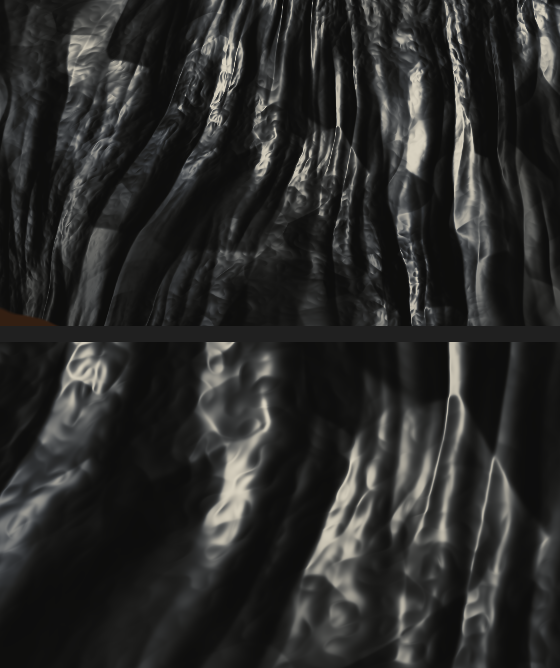
Top: the whole. Bottom: its middle third, enlarged.
This texture is drawn by a Shadertoy shader. Its source:

```glsl
// Creased black plastic film: long leaning folds and small crumpled facets.
// A height field of ridged noise gives the slope, tilted Voronoi facets bend it,
// and a wide sheen plus a narrow gloss turn the slope into light.

vec2 hash2(vec2 p) {
    vec3 a = fract(p.xyx * vec3(0.1031, 0.1030, 0.0973));
    a += dot(a, a.yzx + 33.33);
    return fract((a.xx + a.yz) * a.zy) * 2.0 - 1.0;
}

float gradientNoise(vec2 p) {
    vec2 i = floor(p), f = fract(p);
    vec2 w = f * f * f * (f * (f * 6.0 - 15.0) + 10.0);
    float a = dot(hash2(i), f);
    float b = dot(hash2(i + vec2(1, 0)), f - vec2(1, 0));
    float c = dot(hash2(i + vec2(0, 1)), f - vec2(0, 1));
    float d = dot(hash2(i + vec2(1, 1)), f - vec2(1, 1));
    return mix(mix(a, b, w.x), mix(c, d, w.x), w.y);
}

// Noise folded at zero into a slightly rounded crest.
float ridge(vec2 p, float roundness) {
    float n = gradientNoise(p);
    return -sqrt(n * n + roundness * roundness);
}

// Flat polygons, each with its own tilt, joined by soft edges.
vec2 facetTilt(vec2 p, float sharpness) {
    vec2 cell = floor(p), sum = vec2(0.0);
    float total = 1e-20;
    for (int y = -1; y <= 1; y++)
    for (int x = -1; x <= 1; x++) {
        vec2 id = cell + vec2(x, y);
        vec2 away = p - id - 0.5 - 0.45 * hash2(id);
        float weight = exp(-sharpness * dot(away, away));
        sum += weight * (hash2(id + 71.3) + 0.6 * away);
        total += weight;
    }
    return sum / total;
}

// Straightens the leaning folds: x runs across them, y along them.
vec2 foldSpace(vec2 p) {
    float lean = 0.42 * smoothstep(-0.1, 0.4, p.x) * (1.0 - smoothstep(0.45, 1.15, p.x))
               - 0.2 * smoothstep(1.2, 1.7, p.x);
    float sway = 0.07 * gradientNoise(p * 2.3 + 4.0) + 0.018 * gradientNoise(p * 7.0);
    return vec2(p.x - lean * (p.y - 0.5) + sway, p.y);
}

float filmHeight(vec2 p, float crumple) {
    vec2 q = foldSpace(p);
    float h = 0.16 * ridge(q * vec2(6.0, 0.9) + 3.7, 0.02);
    h += 0.05 * ridge(q * vec2(15.0, 1.8) + 11.2, 0.03);
    mat2 turn = mat2(0.8, 0.6, -0.6, 0.8);
    vec2 r = turn * q;
    h += 0.035 * ridge(r * vec2(9.0, 6.0), 0.02);
    h += crumple * 0.016 * ridge(turn * r * 21.0, 0.03);
    h += crumple * 0.006 * ridge(r * 43.0 + 5.0, 0.04);
    return h;
}

vec2 filmSlope(vec2 p, float crumple) {
    vec2 e = vec2(0.002, 0.0);
    vec2 slope = vec2(filmHeight(p - e.xy, crumple) - filmHeight(p + e.xy, crumple),
                      filmHeight(p - e.yx, crumple) - filmHeight(p + e.yx, crumple)) / (2.0 * e.x);
    vec2 q = foldSpace(p) + 0.02 * gradientNoise(p * 9.0);
    slope += 0.45 * facetTilt(q * vec2(5.5, 3.5), 60.0);
    return slope + 0.35 * crumple * facetTilt(q * vec2(13.0, 9.0) + 20.0, 40.0);
}

float lobe(vec2 offset, vec2 width) {
    offset /= width;
    return exp(-dot(offset, offset));
}

// Where the glossy light falls on the sheet.
float glossArea(vec2 p) {
    float area = lobe(p - vec2(0.82, 0.65), vec2(0.34, 0.42));
    area += lobe(p - vec2(1.36, 0.62), vec2(0.17, 0.36));
    area += 0.8 * lobe(p - vec2(1.64, 0.95), vec2(0.12, 0.28));
    area += 0.7 * lobe(p - vec2(1.28, 0.12), vec2(0.15, 0.15));
    area += 0.45 * lobe(p - vec2(0.3, 0.85), vec2(0.28, 0.3));
    return clamp(0.1 + area + 0.5 * gradientNoise(p * 3.1 + 9.0), 0.06, 1.0);
}

vec3 filmColor(float tone, float coolness) {
    float warmth = smoothstep(0.2, 0.8, tone);
    vec3 tint = mix(vec3(1.0, 1.0, 0.96), vec3(0.95, 1.0, 1.06), coolness);
    return tone * mix(tint, vec3(1.02, 0.99, 0.91), warmth);
}

void mainImage(out vec4 fragColor, in vec2 fragCoord) {
    vec2 p = fragCoord / iResolution.y;
    vec2 q = foldSpace(p);

    // Surface
    float crumple = 0.25 + 0.75 * smoothstep(-0.2, 0.25, gradientNoise(p * 2.6 + 2.0));
    crumple *= 1.0 - 0.7 * smoothstep(1.3, 1.6, p.x) * (1.0 - smoothstep(0.4, 0.8, p.y));
    vec2 offset = filmSlope(p, crumple) - vec2(0.9, 0.25);

    // Light
    float sheen = lobe(offset, vec2(0.9, 1.4));
    float gloss = lobe(offset, vec2(0.33, 0.6));
    float sheenArea = 0.55 + 0.4 * smoothstep(0.1, 0.8, p.y) + 0.4 * gradientNoise(p * 2.0 + 6.0);
    float gully = smoothstep(0.08, 0.3, gradientNoise(q * vec2(4.5, 0.7) + 7.4));
    float tone = 0.32 * sheen * sheenArea + 0.75 * gloss * glossArea(p);
    tone = 0.05 + tone * (1.0 - 0.75 * gully);
    tone += 0.012 * gradientNoise(p * 70.0) * sheen;
    tone = min(tone, 0.55 + 0.38 * (1.0 - exp(-max(tone - 0.55, 0.0) / 0.38)));

    // Colour, with a brown strip of ground in the lower left corner
    float coolness = smoothstep(0.09, 0.2, tone) * (0.5 + gradientNoise(p * 2.7));
    vec3 color = filmColor(tone, clamp(coolness, 0.0, 1.0));
    float edge = 0.055 - 0.3 * p.x + 0.02 * gradientNoise(p * 12.0);
    color = mix(color, vec3(0.2, 0.12, 0.07), smoothstep(-0.006, 0.006, edge - p.y));
    fragColor = vec4(color, 1.0);
}
```
